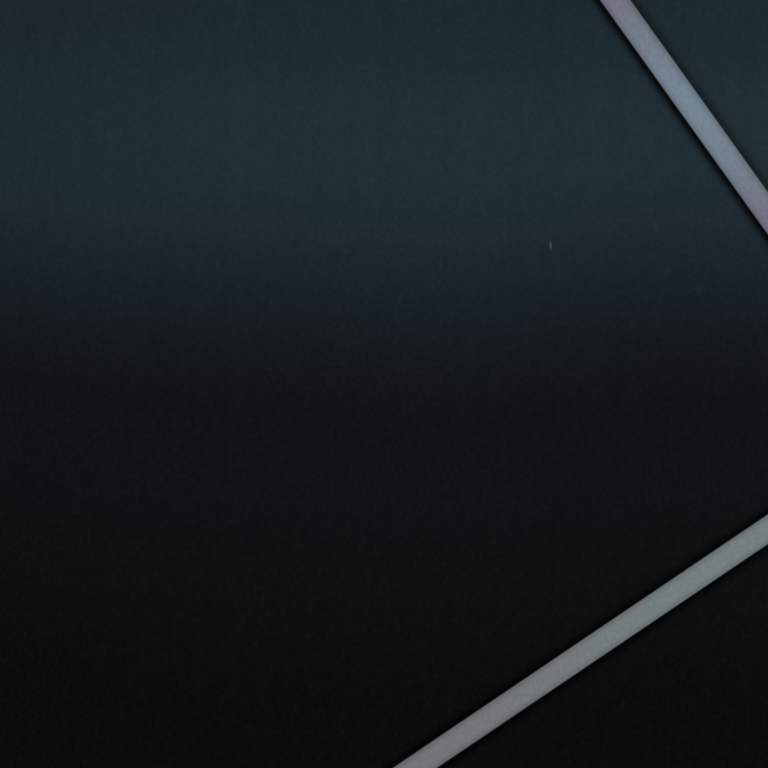
A Shadertoy shader for this background:

```glsl
// A dark brushed panel fading from slate blue above to near black below,
// crossed by two slanted metal strips with shadowed rims. Strips are line
// distances; the surface is a vertical gradient with fine cellular grain.

vec2 hash2(vec2 p) {
    vec3 q = fract(p.xyx * vec3(0.1031, 0.1030, 0.0973));
    q += dot(q, q.yzx + 33.33);
    return fract((q.xx + q.yz) * q.zy);
}

// Distance to the nearest scattered cell point
float cellular(vec2 p) {
    vec2 cell = floor(p), local = fract(p);
    float nearest = 2.0;
    for (int y = -1; y <= 1; y++)
        for (int x = -1; x <= 1; x++) {
            vec2 offset = vec2(x, y);
            nearest = min(nearest, length(offset + hash2(cell + offset) - local));
        }
    return nearest;
}

// Signed distance from the line through a and b, positive on its left
float lineSide(vec2 p, vec2 a, vec2 b) {
    vec2 dir = normalize(b - a);
    return dot(p - a, vec2(-dir.y, dir.x));
}

// Lays a strip over the surface, with a narrow dark rim on each side
vec3 addStrip(vec3 surface, vec3 metal, float side, float leftRim, float rightRim, float aa) {
    float halfWidth = 0.0162;
    float edge = abs(side) - halfWidth;
    float rim = exp(-pow(max(edge, 0.0) / 0.008, 2.0));
    surface *= 1.0 - rim * (side > 0.0 ? leftRim : rightRim);
    metal *= 1.0 - 0.13 * smoothstep(0.4, 1.0, abs(side) / halfWidth);
    return mix(surface, metal, 1.0 - smoothstep(-aa, aa, edge));
}

void mainImage(out vec4 fragColor, in vec2 fragCoord) {
    vec2 uv = fragCoord / iResolution.xy;
    float aa = max(1.0 / iResolution.y, 0.0017);

    // Vertical fade, its transition gently uneven across the width
    float height = uv.y + 0.012 * sin(uv.x * 5.0 - 1.0) + 0.006 * sin(uv.x * 13.0);
    vec3 color = mix(vec3(0.045, 0.048, 0.048), vec3(0.070, 0.082, 0.085), smoothstep(0.0, 0.52, height));
    color = mix(color, vec3(0.130, 0.182, 0.213), smoothstep(0.45, 0.80, height));
    color += vec3(0.002, -0.002, 0.012) * exp(-pow((height - 0.64) / 0.07, 2.0));
    color *= 1.0 - 0.10 * smoothstep(0.85, 1.0, uv.y);
    color *= 0.94 + 0.06 * smoothstep(0.0, 0.35, uv.x);

    // Fine grain and faint vertical brushing
    float grain = cellular(uv * vec2(190.0, 150.0)) - 0.45;
    float blotch = cellular(uv * vec2(70.0, 45.0) + 17.0) - 0.45;
    float brushing = sin(uv.x * 61.0 + 2.0 * sin(uv.x * 23.0)) + sin(uv.x * 147.0);
    color += 0.018 * grain + 0.008 * blotch + 0.0012 * brushing * uv.y;

    // Small pale fleck
    vec2 fleck = (uv - vec2(0.717, 0.680)) / vec2(0.0014, 0.005);
    color += 0.16 * exp(-dot(fleck, fleck));

    // Upper strip: violet at the ends, blue in the middle
    float along = (1.0 - uv.y) / 0.28;
    vec3 upperMetal = mix(vec3(0.45, 0.45, 0.51), vec3(0.46, 0.52, 0.57), sin(3.14 * clamp(along, 0.0, 1.0)));
    float upper = lineSide(uv, vec2(0.801, 1.0), vec2(1.0, 0.722));
    color = addStrip(color, upperMetal + 0.03 * grain, upper, 0.35, 0.85, aa);

    // Lower strip: neutral grey, slightly greener toward the right
    vec3 lowerMetal = mix(vec3(0.45, 0.46, 0.47), vec3(0.46, 0.50, 0.50), smoothstep(0.55, 0.95, uv.x));
    float lower = lineSide(uv, vec2(0.540, 0.0), vec2(1.0, 0.311));
    color = addStrip(color, lowerMetal + 0.03 * grain, lower, 0.75, 0.75, aa);

    fragColor = vec4(color, 1.0);
}
```
